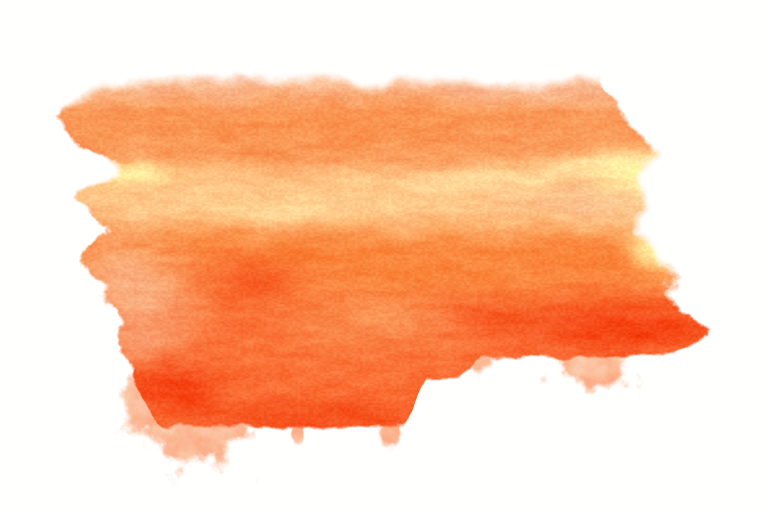
Write a Shadertoy shader that draws this background.

```glsl
// Draws a ragged wash of orange and red watercolour on white paper.

const vec2 CANVAS = vec2(768.0, 513.0); // design units, y runs downward

const vec3 PAPER  = vec3(1.0, 1.0, 0.995);
const vec3 PEACH  = vec3(0.98, 0.74, 0.58);
const vec3 APRICOT = vec3(0.98, 0.61, 0.36);
const vec3 CREAM  = vec3(1.0, 0.86, 0.61);
const vec3 YELLOW = vec3(1.0, 0.95, 0.64);
const vec3 ORANGE = vec3(0.98, 0.53, 0.24);
const vec3 CORAL  = vec3(0.98, 0.44, 0.21);
const vec3 RED    = vec3(0.96, 0.25, 0.06);

float hash(vec2 p) {
    vec3 q = fract(p.xyx * 0.1031);
    q += dot(q, q.yzx + 33.33);
    return fract((q.x + q.y) * q.z);
}

float noise(vec2 p) {
    vec2 i = floor(p), f = fract(p);
    f = f * f * (3.0 - 2.0 * f);
    return mix(mix(hash(i), hash(i + vec2(1, 0)), f.x),
               mix(hash(i + vec2(0, 1)), hash(i + vec2(1, 1)), f.x), f.y);
}

// Layered noise centred on zero
float fbm(vec2 p) {
    float sum = 0.0, amp = 0.5;
    for (int i = 0; i < 5; i++) {
        sum += amp * (noise(p) - 0.5);
        p = mat2(1.6, 1.2, -1.2, 1.6) * p + 17.3;
        amp *= 0.5;
    }
    return sum;
}

float bump(float x, float centre, float width) {
    float t = (x - centre) / width;
    return exp(-t * t);
}

float blot(vec2 p, vec2 centre, vec2 radius) {
    vec2 q = (p - centre) / radius;
    return exp(-dot(q, q));
}

// Outline of the wash
float leftEdge(float y) {
    return 60.0 + 0.27 * (y - 110.0) + 36.0 * bump(y, 166.0, 20.0) - 18.0 * bump(y, 194.0, 10.0)
         + 15.0 * bump(y, 232.0, 12.0) - 20.0 * bump(y, 262.0, 16.0) - 6.0 * bump(y, 352.0, 9.0);
}

float rightEdge(float y) {
    return 640.0 + 0.22 * (y - 150.0) - 22.0 * bump(y, 85.0, 25.0) + 18.0 * bump(y, 150.0, 18.0)
         - 14.0 * bump(y, 228.0, 14.0) + 8.0 * bump(y, 272.0, 16.0) + 28.0 * bump(y, 332.0, 20.0);
}

float topEdge(float x) {
    return 76.0 + 32.0 * exp(-(x - 60.0) / 35.0) + 8.0 * bump(x, 375.0, 25.0)
         + 6.0 * bump(x, 520.0, 60.0);
}

float bottomEdge(float x) {
    return 428.0 - 45.0 * (1.0 - smoothstep(130.0, 165.0, x)) - 48.0 * smoothstep(402.0, 428.0, x)
         - 22.0 * smoothstep(455.0, 488.0, x) - 14.0 * smoothstep(650.0, 706.0, x);
}

// Pigment bands from top to bottom, then local pools and streaks
vec3 washColour(vec2 p) {
    vec3 c = mix(PEACH, APRICOT, smoothstep(82.0, 118.0, p.y));
    c = mix(c, mix(CREAM, APRICOT, 0.4), smoothstep(150.0, 185.0, p.y));
    c = mix(c, ORANGE, smoothstep(208.0, 252.0, p.y));
    c = mix(c, CORAL, smoothstep(270.0, 330.0, p.y));
    c = mix(c, ORANGE, 0.4 * blot(p, vec2(330, 125), vec2(220, 28)));
    c = mix(c, CREAM, 0.75 * blot(p, vec2(290, 205), vec2(110, 16)));
    float streakY = 198.0 - 34.0 * smoothstep(360.0, 640.0, p.x);
    c = mix(c, CREAM, 0.9 * bump(p.y, streakY, 13.0) * smoothstep(330.0, 500.0, p.x));
    c = mix(c, PEACH, 0.6 * blot(p, vec2(600, 200), vec2(75, 16)));
    c = mix(c, PEACH, 0.8 * blot(p, vec2(125, 290), vec2(60, 50)));
    c = mix(c, PEACH, 0.5 * blot(p, vec2(150, 345), vec2(45, 22)));
    c = mix(c, RED, 0.65 * blot(p, vec2(250, 283), vec2(55, 25)));
    c = mix(c, APRICOT, 0.8 * blot(p, vec2(390, 322), vec2(85, 26)));
    c = mix(c, RED, 0.45 * blot(p, vec2(520, 318), vec2(80, 24)));
    c = mix(c, RED, blot(p, vec2(635, 330), vec2(75, 27)));
    c = mix(c, RED, 1.0 * blot(p, vec2(180, 391), vec2(48, 22)));
    c = mix(c, RED, 0.6 * blot(p, vec2(320, 417), vec2(110, 18)));
    float glow = blot(p, vec2(125, 177), vec2(45, 9)) + blot(p, vec2(635, 176), vec2(42, 22))
               + blot(p, vec2(656, 250), vec2(20, 25));
    return mix(c, YELLOW, min(glow, 1.0));
}

// Pale runs of water below the wash
float drips(vec2 p) {
    float d = blot(p, vec2(195, 434), vec2(50, 38)) + blot(p, vec2(143, 402), vec2(17, 24))
            + blot(p, vec2(592, 366), vec2(40, 26)) + blot(p, vec2(390, 434), vec2(11, 14))
            + blot(p, vec2(298, 432), vec2(7, 11)) + blot(p, vec2(480, 361), vec2(12, 16));
    return smoothstep(0.3, 0.62, d + 0.9 * fbm(p / 16.0));
}

void mainImage(out vec4 fragColor, in vec2 fragCoord) {
    vec2 uv = fragCoord / iResolution.xy;
    vec2 p = vec2(uv.x, 1.0 - uv.y) * CANVAS;

    // Distance inside the ragged outline
    float rough = fbm(p / 20.0);
    float side = min(p.x - leftEdge(p.y), rightEdge(p.y) - p.x) + 30.0 * rough;
    float top = p.y - topEdge(p.x) + 14.0 * rough;
    float base = bottomEdge(p.x) - p.y + 13.0 * rough;
    float fade = blot(p, vec2(105, 177), vec2(35, 14)) + blot(p, vec2(655, 205), vec2(30, 70));
    float cover = smoothstep(-2.0, 4.0 + 18.0 * min(fade, 1.0), side)
                * smoothstep(-4.0, 12.0, top) * smoothstep(-1.5, 2.5, base);

    // Bleeding pigment and paper grain
    vec2 bleed = vec2(fbm(p / 60.0), fbm(p / 45.0 + 40.0)) * vec2(50, 22);
    vec3 ink = washColour(p + bleed);
    float grain = fbm(p / vec2(28, 7)) * 0.16 + (noise(p / vec2(2.6, 1.9)) - 0.5) * 0.09;
    ink += grain * vec3(0.15, 0.9, 0.9);
    float rim = exp(-max(min(side, base), 0.0) / 5.0) * (1.0 - min(fade, 1.0));
    ink = mix(ink, ink * vec3(0.99, 0.86, 0.8), 0.6 * rim);

    vec3 colour = mix(PAPER, mix(PEACH, CORAL, 0.35 + fbm(p / 12.0)), 0.75 * drips(p));
    colour = mix(colour, ink, cover);
    fragColor = vec4(clamp(colour, 0.0, 1.0), 1.0);
}
```
